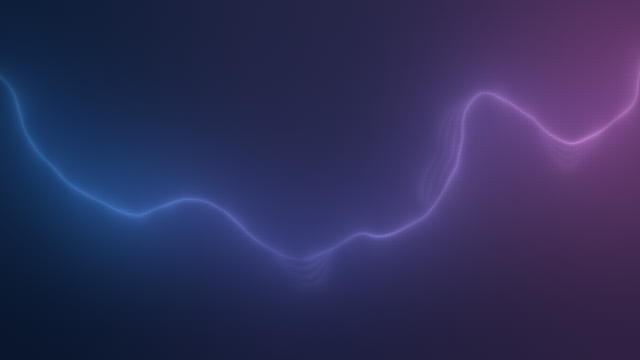
This background is drawn by a Shadertoy shader. Its source:

```glsl
const vec2 CANVAS = vec2(16.0 / 9.0, 1.0);
const int POINTS = 24;
const int STEPS = 5;
const int STRANDS = 4;

const vec3 NIGHT_LEFT = vec3(0.048, 0.108, 0.205);
const vec3 NIGHT_MID = vec3(0.138, 0.145, 0.275);
const vec3 NIGHT_RIGHT = vec3(0.245, 0.165, 0.310);
const vec3 NIGHT_FLOOR = vec3(0.72, 0.77, 0.82);
const vec3 HALO_LEFT = vec3(0.042, 0.115, 0.210);
const vec3 HALO_MID = vec3(0.078, 0.088, 0.195);
const vec3 HALO_RIGHT = vec3(0.115, 0.075, 0.145);
const vec3 LINE_LEFT = vec3(0.14, 0.27, 0.36);
const vec3 LINE_MID = vec3(0.31, 0.27, 0.40);
const vec3 LINE_RIGHT = vec3(0.35, 0.27, 0.33);
const vec3 ROSE = vec3(0.100, 0.025, 0.060);
const vec3 AZURE = vec3(0.010, 0.045, 0.070);

const float HALO_SIZE = 0.11;
const float CORE_WIDTH = 0.0055;
const float CORE_GAIN = 0.34;
const float VEIL_WIDTH = 0.022;
const float VEIL_GAIN = 0.30;
const float WARP = 0.008;
const float GRID_CELLS = 96.0;
const float GRID_DEPTH = 0.018;

// Control points of the main filament
const vec2 PATH[POINTS] = vec2[POINTS](
    vec2(-0.07, 0.826), vec2(0.0, 0.787), vec2(0.042, 0.729), vec2(0.074, 0.63),
    vec2(0.174, 0.507), vec2(0.289, 0.433), vec2(0.389, 0.405), vec2(0.509, 0.444),
    vec2(0.606, 0.421), vec2(0.706, 0.336), vec2(0.815, 0.28), vec2(0.926, 0.31),
    vec2(1.0, 0.35), vec2(1.069, 0.343), vec2(1.192, 0.414), vec2(1.269, 0.542),
    vec2(1.294, 0.688), vec2(1.354, 0.743), vec2(1.458, 0.685), vec2(1.574, 0.604),
    vec2(1.655, 0.627), vec2(1.755, 0.706), vec2(1.778, 0.787), vec2(1.794, 0.861));

float bump(float x, float center, float width) {
    float t = (x - center) / width;
    return exp(-t * t);
}

vec3 blend3(vec3 a, vec3 b, vec3 c, float t) {
    return mix(mix(a, b, smoothstep(0.0, 0.5, t)), c, smoothstep(0.45, 1.0, t));
}

float hash(vec2 p) {
    p = fract(p * vec2(0.1031, 0.1137));
    p += dot(p, p.yx + 33.33);
    return fract((p.x + p.y) * p.x * 17.0);
}

float noise(vec2 p) {
    vec2 i = floor(p), f = fract(p);
    f = f * f * (3.0 - 2.0 * f);
    return mix(mix(hash(i), hash(i + vec2(1, 0)), f.x),
               mix(hash(i + vec2(0, 1)), hash(i + vec2(1, 1)), f.x), f.y);
}

// Catmull-Rom point on the span after control point i
vec2 spline(int i, float t) {
    vec2 a = PATH[i - 1], b = PATH[i], c = PATH[i + 1], d = PATH[min(i + 2, POINTS - 1)];
    return b + 0.5 * t * (c - a + t * (2.0 * a - 5.0 * b + 4.0 * c - d
             + t * (3.0 * (b - c) + d - a)));
}

// Displacement of the outermost veil strand
vec2 veilOffset(float x) {
    return vec2(0.035, -0.075) * bump(x, 0.825, 0.075)
         + vec2(-0.078, 0.0) * bump(x, 1.255, 0.05)
         + vec2(-0.008, -0.06) * bump(x, 1.575, 0.08)
         + vec2(0.0, 0.028) * bump(x, 0.30, 0.09);
}

float segmentDistance(vec2 p, vec2 a, vec2 b) {
    vec2 ab = b - a;
    float t = clamp(dot(p - a, ab) / max(dot(ab, ab), 1e-8), 0.0, 1.0);
    return length(p - a - ab * t);
}

void mainImage(out vec4 fragColor, in vec2 fragCoord) {
    vec2 uv = fragCoord / iResolution.xy;
    vec2 p = uv * CANVAS;
    vec2 warped = p + WARP * (vec2(noise(p * 21.0), noise(p * 21.0 + 40.0)) - 0.5);

    // Distances to every strand and the summed halo of the path
    float nearest[STRANDS];
    for (int k = 0; k < STRANDS; k++) nearest[k] = 9.0;
    float halo = 0.0;
    vec2 last = PATH[1], lastOffset = veilOffset(last.x);
    for (int i = 1; i < POINTS - 1; i++) {
        for (int j = 1; j <= STEPS; j++) {
            vec2 next = spline(i, float(j) / float(STEPS));
            vec2 offset = veilOffset(next.x);
            for (int k = 0; k < STRANDS; k++) {
                float s = float(k) / float(STRANDS - 1);
                nearest[k] = min(nearest[k],
                    segmentDistance(warped, last + s * lastOffset, next + s * offset));
            }
            halo += length(next - last) * exp(-distance(p, 0.5 * (last + next)) / HALO_SIZE);
            last = next;
            lastOffset = offset;
        }
    }
    halo /= 2.0 * HALO_SIZE;

    // Background, halo and corner light
    vec3 color = blend3(NIGHT_LEFT, NIGHT_MID, NIGHT_RIGHT, uv.x);
    color *= mix(NIGHT_FLOOR, vec3(1.0), smoothstep(0.0, 0.5, uv.y));
    color += halo * blend3(HALO_LEFT, HALO_MID, HALO_RIGHT, uv.x);
    color += ROSE * bump(distance(p, vec2(1.78, 0.75)), 0.0, 0.42);
    color += AZURE * bump(distance(p, vec2(0.36, 0.44)), 0.0, 0.22);

    // Uneven core and soft veil
    float dim = 1.0 - 0.85 * bump(p.x, 0.84, 0.12);
    float spark = 0.8 + 0.8 * (bump(p.x, 1.06, 0.05) + bump(p.x, 1.61, 0.07))
                + 0.3 * bump(p.x, 0.53, 0.08);
    float light = CORE_GAIN * exp(-nearest[0] / CORE_WIDTH) * dim * spark;
    float veil = 0.0;
    for (int k = 0; k < STRANDS; k++) {
        float weight = 1.0 - 0.15 * float(k);
        veil = max(veil, weight * exp(-nearest[k] / VEIL_WIDTH));
    }
    light += VEIL_GAIN * veil * (0.6 + 0.8 * noise(p * vec2(23.0, 17.0)));
    color += light * blend3(LINE_LEFT, LINE_MID, LINE_RIGHT, uv.x);

    // Fine woven grid
    vec2 weave = cos(6.2832 * p * GRID_CELLS);
    color *= 1.0 + GRID_DEPTH * 0.5 * (weave.x + weave.y);
    fragColor = vec4(color, 1.0);
}
```
